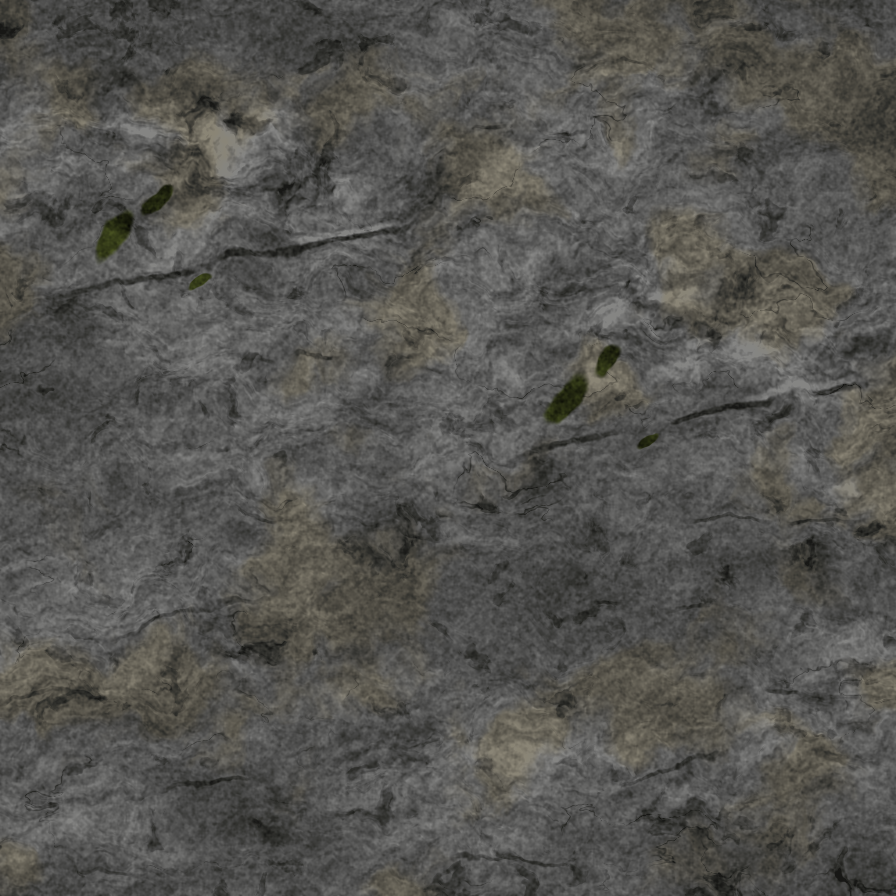
Give the GLSL for this texture, as a WebGL 1 fragment shader.

```glsl
precision highp float;
// Weathered grey rock face: lit noise relief with fine grain, hairline joints,
// ochre and dark stains, and a rubble ledge over a mossy fault. The large
// features repeat on a lattice of half-width columns, each stepped downward.
uniform vec2 u_resolution;

const float COLUMN_WIDTH = 0.5;
const float COLUMN_DROP = 0.18;
const vec2 FAULT_CENTRE = vec2(0.28, 0.715);
const vec2 RUBBLE_CENTRE = vec2(0.28, 0.825);
const float FAULT_SLOPE = 0.21;
const float BASE_TONE = 0.335;
const float BROAD_CONTRAST = 0.11;
const float RELIEF_CONTRAST = 0.62;
const float RUBBLE_CONTRAST = 0.28;
const float GRAIN_CONTRAST = 0.060;
const vec2 LIGHT_STEP = vec2(-0.0022, 0.0036);
const vec3 STONE_TINT = vec3(1.0, 1.0, 0.99);
const vec3 OCHRE_TINT = vec3(1.05, 1.0, 0.86);
const vec3 DARK_TINT = vec3(1.0, 1.01, 0.93);
const vec3 MOSS_COLOR = vec3(0.15, 0.17, 0.07);

float hash(vec2 p) {
  vec3 q = fract(p.xyx * vec3(0.1031, 0.1030, 0.0973));
  q += dot(q, q.yzx + 33.33);
  return fract((q.x + q.y) * q.z);
}

// Value noise in -1..1
float noise(vec2 p) {
  vec2 i = floor(p), f = fract(p);
  f = f * f * (3.0 - 2.0 * f);
  float low = mix(hash(i), hash(i + vec2(1.0, 0.0)), f.x);
  float high = mix(hash(i + vec2(0.0, 1.0)), hash(i + 1.0), f.x);
  return 2.0 * mix(low, high, f.y) - 1.0;
}

mat2 rotation(float a) {
  return mat2(cos(a), sin(a), -sin(a), cos(a));
}

float fbm(vec2 p) {
  float sum = 0.0, amp = 0.5;
  for (int i = 0; i < 5; i++) {
    sum += amp * noise(p);
    p = rotation(0.6) * p * 2.03 + 17.3;
    amp *= 0.5;
  }
  return sum;
}

float height(vec2 p) {
  return fbm(rotation(0.35) * p * vec2(13.0, 18.0) + 40.0);
}

// Offset from the nearest lattice copy of an anchor
vec2 fromAnchor(vec2 p, vec2 anchor) {
  vec2 d = p - anchor;
  float column = floor(d.x / COLUMN_WIDTH + 0.5);
  d += column * vec2(-COLUMN_WIDTH, COLUMN_DROP);
  d.y = fract(d.y + 0.5) - 0.5;
  return d;
}

// Soft elliptical mask, 1 at the centre
float blot(vec2 d, vec2 radius) {
  d /= radius;
  return exp(-dot(d, d));
}

// Dark line along x, tapering to its ends
float joint(vec2 d, float halfLength, float width) {
  float taper = 1.0 - smoothstep(0.6 * halfLength, halfLength, abs(d.x));
  return taper * (1.0 - smoothstep(0.3 * width, width, abs(d.y)));
}

void main() {
  vec2 p = gl_FragCoord.xy / u_resolution;
  vec2 warp = vec2(fbm(p * 16.0 + 5.0), fbm(p * 16.0 + 71.0));
  vec2 w = p + 0.035 * warp;
  float broad = fbm(p * vec2(4.0, 6.0) + 9.0);
  float patches = fbm(w * vec2(11.0, 15.0) + 23.0);

  // Stone body: broad tone and relief lit from the upper left
  float rough = mix(0.75, 1.25, smoothstep(-0.3, 0.3, broad));
  float slope = height(w) - height(w + LIGHT_STEP);
  float tone = BASE_TONE + BROAD_CONTRAST * broad + 0.05 * patches;
  tone += RELIEF_CONTRAST * rough * slope;

  // Rubble ledge: diagonal lumps of strong contrast
  vec2 ledge = rotation(0.3) * fromAnchor(w, RUBBLE_CENTRE);
  float rubble = blot(ledge, vec2(0.19, 0.065));
  float lumps = fbm(rotation(0.6) * w * vec2(20.0, 36.0) + 3.0);
  tone += rubble * (0.02 + RUBBLE_CONTRAST * lumps + 0.5 * slope);

  // Fault: pale block above, ragged gap, bright lip and shadowed end
  vec2 fault = fromAnchor(p + 0.016 * warp, FAULT_CENTRE);
  tone += 0.06 * blot(fault - vec2(-0.08, 0.03), vec2(0.045, 0.03));
  tone -= 0.13 * blot(fault - vec2(0.20, 0.075), vec2(0.045, 0.022));
  fault.y -= FAULT_SLOPE * fault.x;
  float gap = smoothstep(-0.35, 0.2, noise(p * 26.0));
  tone -= 0.17 * gap * joint(fault, 0.24, 0.006);
  tone += 0.12 * joint(fault - vec2(0.11, 0.008), 0.07, 0.006);

  // Long joints and dark stains scattered below the fault
  for (int i = 0; i < 7; i++) {
    float n = float(i);
    vec2 seed = vec2(n, 4.0);
    vec2 centre = vec2(COLUMN_WIDTH * hash(seed), 0.60 - 0.095 * n);
    vec2 line = fromAnchor(p + 0.022 * warp, centre);
    line.y -= line.x * (0.5 * hash(seed + 11.0) - 0.2);
    float broken = smoothstep(-0.3, 0.4, noise(p * 31.0 + n * 7.0));
    tone -= 0.12 * broken * joint(line, 0.07 + 0.12 * hash(seed + 23.0), 0.0035);
    vec2 stain = fromAnchor(w, centre + vec2(0.21, 0.05));
    float ragged = smoothstep(-0.25, 0.3, lumps + 0.5 * patches);
    tone -= 0.13 * ragged * blot(stain, vec2(0.035, 0.055));
  }

  // Hairline cracks and small chips
  float vein = abs(fbm(w * vec2(9.0, 15.0) + 55.0));
  float veinMask = smoothstep(0.05, 0.3, fbm(p * 9.0 + 31.0));
  tone -= 0.11 * veinMask * (1.0 - smoothstep(0.0, 0.025, vein));
  tone -= 0.10 * smoothstep(0.32, 0.5, fbm(w * 34.0 + 80.0));

  // Mineral grain
  float grain = noise(p * 250.0) + 0.7 * noise(rotation(0.8) * p * 410.0);
  tone += GRAIN_CONTRAST * 0.8 * grain;

  // Colour: ochre patches, strongest under the fault, and warmer darks
  float band = blot(fromAnchor(w, vec2(0.33, 0.63)), vec2(0.2, 0.07));
  float ochre = smoothstep(0.05, 0.35, fbm(w * 9.0 + 62.0) + 0.22 * band);
  vec3 tint = mix(STONE_TINT, OCHRE_TINT, 0.8 * ochre);
  tint = mix(DARK_TINT, tint, smoothstep(0.14, 0.30, tone));
  vec3 color = clamp(tone, 0.09, 0.52) * tint;

  // Moss pockets beside the fault
  for (int i = 0; i < 3; i++) {
    float n = float(i);
    vec2 offset = vec2(-0.15 + 0.048 * n, 0.02 + 0.05 * sin(2.2 * n));
    vec2 d = fromAnchor(p + 0.014 * warp, FAULT_CENTRE + offset);
    d = rotation(-0.95 + 0.25 * n) * d;
    float pocket = blot(d, vec2(0.036, 0.013) / (1.0 + 0.6 * n));
    vec3 moss = MOSS_COLOR * (1.0 + 0.3 * grain + 0.8 * lumps);
    color = mix(color, moss, smoothstep(0.3, 0.55, pocket));
  }
  gl_FragColor = vec4(color, 1.0);
}
```
